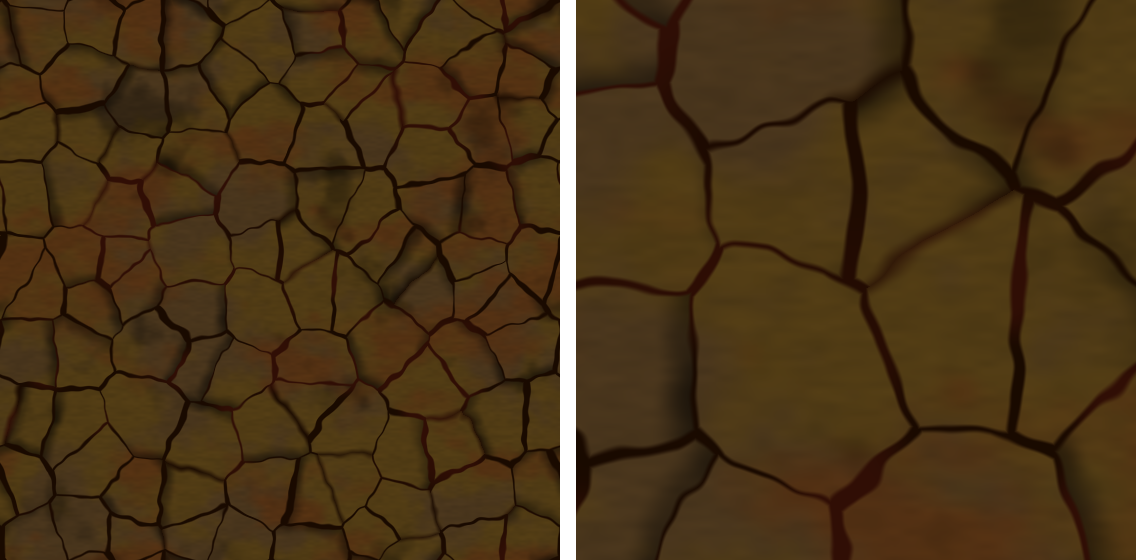
Left, the full canvas; right, a detail of the centre.
Give the GLSL for this texture, as a Shadertoy shader.

```glsl
const float CELLS = 10.0;

vec3 hash(vec2 p) {
    vec3 q = fract(vec3(p.xyx) * vec3(0.1031, 0.1030, 0.0973));
    q += dot(q, q.yxz + 33.33);
    return fract((q.xxy + q.yzz) * q.zyx);
}

// Value noise that wraps after a whole number of repeats
float noise(vec2 uv, vec2 repeats, float seed) {
    vec2 p = uv * repeats, i = floor(p), f = fract(p);
    f = f * f * (3.0 - 2.0 * f);
    float a = hash(mod(i, repeats) + seed).x;
    float b = hash(mod(i + vec2(1, 0), repeats) + seed).x;
    float c = hash(mod(i + vec2(0, 1), repeats) + seed).x;
    float d = hash(mod(i + 1.0, repeats) + seed).x;
    return mix(mix(a, b, f.x), mix(c, d, f.x), f.y);
}

float fbm(vec2 uv, vec2 repeats, float seed) {
    float sum = 0.0, gain = 0.53;
    for (int k = 0; k < 4; k++) {
        sum += gain * noise(uv, repeats, seed);
        repeats *= 2.0;
        seed += 17.0;
        gain *= 0.5;
    }
    return sum;
}

vec2 plateCentre(vec2 cell) {
    return cell + 0.03 + 0.94 * hash(mod(cell, CELLS) + 5.0).xy;
}

// x: sharp crack, y: soft shadow beside some of the cracks
vec2 cracks(vec2 p, float swell) {
    vec2 home = vec2(0), toHome = vec2(0);
    float nearest = 9.0;
    for (int y = -1; y <= 1; y++)
    for (int x = -1; x <= 1; x++) {
        vec2 cell = floor(p) + vec2(x, y);
        vec2 r = plateCentre(cell) - p;
        if (dot(r, r) < nearest) {
            nearest = dot(r, r);
            home = cell;
            toHome = r;
        }
    }

    vec2 result = vec2(0);
    for (int y = -2; y <= 2; y++)
    for (int x = -2; x <= 2; x++) {
        if (x == 0 && y == 0) continue;
        vec2 cell = home + vec2(x, y);
        vec2 r = plateCentre(cell) - p;
        float edge = dot(0.5 * (toHome + r), normalize(r - toHome));

        // Width is shared by both plates, the shadow belongs to one side
        vec2 a = mod(home, CELLS), b = mod(cell, CELLS);
        vec3 shared = hash(a + b + 41.0);
        vec3 side = hash(a + 3.0 * b + 71.0);
        float width = mix(0.016, 0.056, shared.x * shared.x) * swell;
        float blur = mix(0.017, 0.07, step(0.92, shared.y));
        float crack = 1.0 - smoothstep(width - blur, width + blur, edge);
        float shadow = step(0.84, side.x) * (1.0 - smoothstep(0.0, 0.26, edge));
        result = max(result, vec2(crack, shadow));
    }
    return result;
}

void mainImage(out vec4 fragColor, in vec2 fragCoord) {
    vec2 uv = fragCoord / iResolution.xy;

    // Ragged crack outlines
    vec2 wobble = vec2(noise(uv, vec2(56), 3.0), noise(uv, vec2(56), 90.0)) - 0.5;
    vec2 bend = vec2(noise(uv, vec2(20), 23.0), noise(uv, vec2(20), 57.0)) - 0.5;
    float swell = 0.65 + 0.7 * noise(uv, vec2(32), 130.0);
    vec2 crack = cracks(uv * CELLS + 0.07 * wobble + 0.12 * bend, swell);

    // Plates: olive brown with dull and rusty stains
    float dull = fbm(uv, vec2(9, 11), 11.0);
    float rust = fbm(uv, vec2(8, 12), 150.0);
    vec3 color = mix(vec3(0.315, 0.232, 0.078), vec3(0.285, 0.208, 0.11), smoothstep(0.42, 0.66, dull));
    color = mix(color, vec3(0.33, 0.185, 0.068), 0.85 * smoothstep(0.5, 0.76, rust));

    // Dark smudges and fine horizontal grain
    float smudge = smoothstep(0.6, 0.82, fbm(uv, vec2(10), 210.0));
    color *= 1.0 - 0.3 * smudge;
    float grain = noise(uv, vec2(40, 150), 31.0) + noise(uv, vec2(90, 240), 63.0) - 1.0;
    color *= 1.0 + 0.07 * grain;

    // Shadows, then cracks with a reddish tint in places
    color *= 1.0 - 0.48 * crack.y * (0.6 + 0.6 * noise(uv, vec2(30), 260.0));
    float redness = smoothstep(0.5, 0.85, noise(uv, vec2(12), 300.0));
    vec3 crackColor = mix(vec3(0.1, 0.038, 0.0), vec3(0.19, 0.055, 0.02), redness);
    color = mix(color, crackColor, crack.x);

    fragColor = vec4(color, 1.0);
}
```
